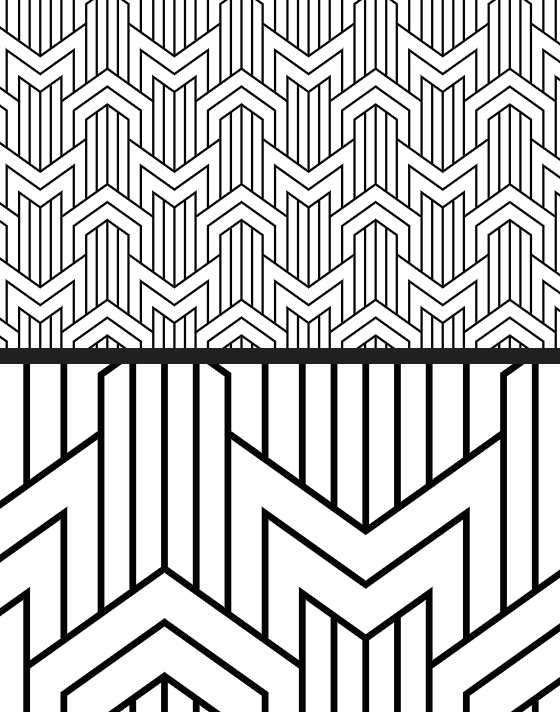
Top: the whole. Bottom: its middle third, enlarged.
This pattern is drawn by a Shadertoy shader. Its source:

```glsl
// Art deco line pattern: interlocking upward and downward chevrons with barred columns
#define COLUMNS 4.174      // horizontal repeats across the canvas
#define ROW 0.861          // vertical repeat, in column pitches
#define STROKE 0.0168      // line width
#define SLOPE 0.712        // rise of the chevron arms
#define BAND 0.1335        // vertical gap between nested chevrons
#define BAR_GAP 0.0788     // spacing of the column bars
#define SHOULDER 0.25      // half-width of the middle chevron
#define VALLEY vec2(0.300, 0.4185)  // tip of a downward chevron, from top left
#define PEAK_DROP 0.0935   // how far a peak tip lies below a valley tip
#define INK vec3(0.01)
#define PAPER vec3(1.0)

// Signed distance to one family of chevrons; y runs down from the outer tip,
// side is +1 for peaks and -1 for valleys, legEnd is where the legs stop.
float chevronColumn(vec2 p, float side, float legEnd) {
    float halfStroke = 0.5 * STROKE;
    float columnHalf = 2.0 * BAR_GAP;
    float across = abs(fract(p.x + 0.5) - 0.5);
    float depth = mod(p.y - side * SLOPE * across, ROW);
    float tilt = inversesqrt(1.0 + SLOPE * SLOPE);
    float edge = across - halfStroke;

    // Three nested arms, each narrower than the one above
    float outer = max(min(depth, ROW - depth) * tilt - halfStroke, edge - 0.5 + columnHalf);
    float middle = max(abs(depth - BAND) * tilt - halfStroke, edge - SHOULDER);
    float cap = max(abs(depth - 2.0 * BAND) * tilt - halfStroke, edge - columnHalf);

    // Legs hanging from the middle arms
    float leg = max(abs(across - SHOULDER) - halfStroke, max(BAND - depth, depth - legEnd));

    // Five bars filling the column below the cap
    float bar = min(floor(across / BAR_GAP + 0.5), 2.0) * BAR_GAP;
    float bars = max(abs(across - bar) - halfStroke, 2.0 * BAND - depth);

    return min(min(outer, min(middle, cap)), min(leg, bars));
}

void mainImage(out vec4 fragColor, in vec2 fragCoord) {
    float pixel = COLUMNS / iResolution.x;
    vec2 p = vec2(fragCoord.x, iResolution.y - fragCoord.y) * pixel - VALLEY;

    // Legs end on the outer arm of the opposite family
    float armRise = 2.0 * SLOPE * SHOULDER;
    float valleys = chevronColumn(p, -1.0, PEAK_DROP + armRise);
    float peaks = chevronColumn(p - vec2(0.5, PEAK_DROP), 1.0, ROW - PEAK_DROP - armRise);

    float ink = clamp(0.5 - min(valleys, peaks) / pixel, 0.0, 1.0);
    fragColor = vec4(mix(PAPER, INK, ink), 1.0);
}
```
